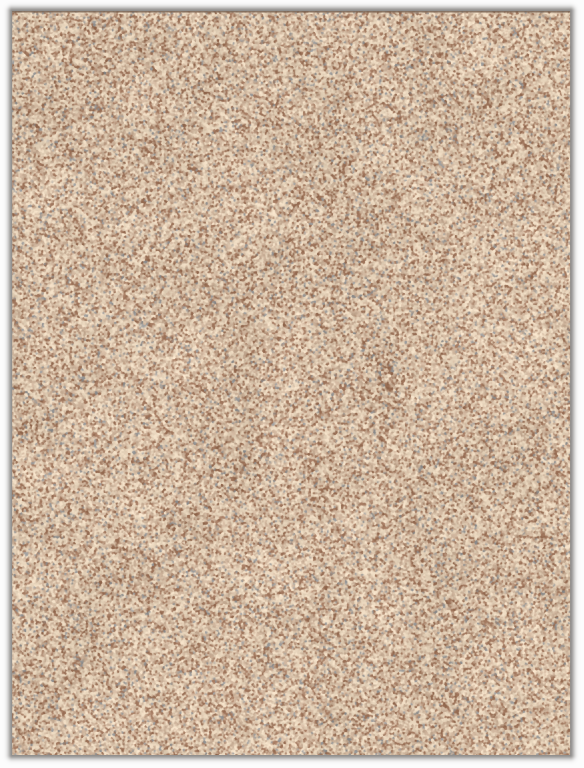
Write a Shadertoy shader that draws this texture.

```glsl
// Draws a fine sand-coloured speckled sheet with a soft shadow on white.

// Lengths are fractions of the canvas height.
const float GRAINS = 385.0;         // grains along the canvas height
const float GRAIN_SHARPNESS = 3.3;  // higher gives harder grain borders
const float GRAIN_JITTER = 1.0;
const float SHADE_SPREAD = 0.12;    // brightness range among like grains
const float CLOUD_SCALE = 16.0;
const float CLOUD_STRENGTH = 0.07;

const vec2 MARGIN_LOW = vec2(0.0160, 0.0170);   // left, bottom
const vec2 MARGIN_HIGH = vec2(0.0180, 0.0145);  // right, top
const float SHADOW_WIDTH = 0.0058;
const float SHADOW_STRENGTH = 0.80;
const float TOP_LINE_WIDTH = 0.0018;

const vec3 PAPER = vec3(0.988);
const vec3 SHADOW = vec3(0.46, 0.45, 0.44);
const vec3 TOP_LINE = vec3(0.47, 0.39, 0.33);
const vec3 CREAM = vec3(0.915, 0.840, 0.742);
const vec3 TAN = vec3(0.795, 0.692, 0.598);
const vec3 RUST = vec3(0.610, 0.445, 0.345);
const vec3 SLATE = vec3(0.580, 0.580, 0.580);

// Cumulative shares of the grain colours; slate takes the rest.
const float CREAM_END = 0.43;
const float TAN_END = 0.745;
const float RUST_END = 0.945;

vec4 hash42(vec2 p) {
    vec4 q = fract(p.xyxy * vec4(0.1031, 0.1030, 0.0973, 0.1099));
    q += dot(q, q.wzxy + 33.33);
    return fract((q.xxyz + q.yzzw) * q.zywx);
}

float valueNoise(vec2 p) {
    vec2 cell = floor(p);
    vec2 f = fract(p);
    f = f * f * (3.0 - 2.0 * f);
    float low = mix(hash42(cell).x, hash42(cell + vec2(1, 0)).x, f.x);
    float high = mix(hash42(cell + vec2(0, 1)).x, hash42(cell + vec2(1, 1)).x, f.x);
    return mix(low, high, f.y);
}

vec3 grainColor(float pick, float shade) {
    vec3 color = SLATE;
    if (pick < CREAM_END) color = CREAM;
    else if (pick < TAN_END) color = TAN;
    else if (pick < RUST_END) color = RUST;
    return color + (shade - 0.5) * SHADE_SPREAD;
}

// Softly blended Voronoi cells, one colour per grain.
vec3 speckle(vec2 p) {
    vec2 home = floor(p);
    vec3 sum = vec3(0.0);
    float total = 0.0;
    for (int y = -1; y <= 1; y++) {
        for (int x = -1; x <= 1; x++) {
            vec2 cell = home + vec2(x, y);
            vec4 rnd = hash42(cell + 17.0);
            vec2 offset = cell + 0.5 + (rnd.xy - 0.5) * GRAIN_JITTER - p;
            float weight = exp(-GRAIN_SHARPNESS * dot(offset, offset));
            sum += weight * grainColor(rnd.z, rnd.w);
            total += weight;
        }
    }
    return sum / total;
}

float boxDistance(vec2 p, vec2 halfSize) {
    vec2 d = abs(p) - halfSize;
    return length(max(d, 0.0)) + min(max(d.x, d.y), 0.0);
}

void mainImage(out vec4 fragColor, in vec2 fragCoord) {
    vec2 uv = fragCoord / iResolution.y;
    float pixel = 1.0 / iResolution.y;
    vec2 high = vec2(iResolution.x / iResolution.y, 1.0) - MARGIN_HIGH;
    float edge = boxDistance(uv - 0.5 * (MARGIN_LOW + high), 0.5 * (high - MARGIN_LOW));

    // Shadow fading into the paper
    float fall = max(edge, 0.0) / SHADOW_WIDTH;
    vec3 background = mix(PAPER, SHADOW, SHADOW_STRENGTH * exp(-fall * fall));

    // Grains with faint broad clouds
    vec3 sheet = speckle(uv * GRAINS);
    float cloud = 0.6 * valueNoise(uv * CLOUD_SCALE) + 0.4 * valueNoise(uv * CLOUD_SCALE * 2.7);
    sheet += (cloud - 0.5) * CLOUD_STRENGTH;

    // Dark line along the top edge
    float line = smoothstep(-pixel, pixel, uv.y - high.y + TOP_LINE_WIDTH);
    sheet = mix(sheet, TOP_LINE, 0.85 * line);

    float inside = 1.0 - smoothstep(-0.5 * pixel, 0.5 * pixel, edge);
    fragColor = vec4(mix(background, sheet, inside), 1.0);
}
```
